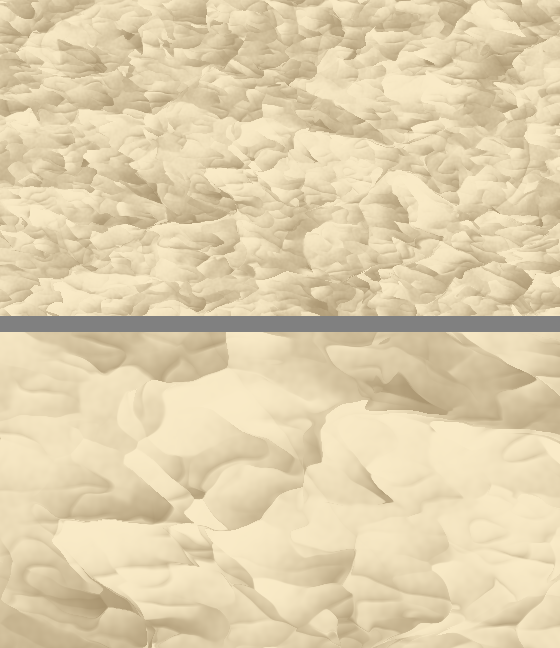
Top: the whole. Bottom: its middle third, enlarged.
Write a Shadertoy shader that draws this texture.

```glsl
// Crumpled cream paper: angular facets and sharp broken creases lit from the upper left.
#define PAPER vec3(0.88, 0.815, 0.675)
#define TONE_STEP vec3(0.07, 0.075, 0.076)
#define LIGHT_DIR vec2(-0.45, 0.89)
#define STRETCH vec2(0.78, 1.12)
#define CONTRAST 1.5
#define FACET_SIZE 0.2
#define CREASE_SIZE 0.4
#define SOFT_EDGE 10.0
#define SHARP_EDGE 60.0
#define LINE_WIDTH 0.004
#define LINE_DEPTH 2.6
#define GRAIN 0.24

vec2 hash2(vec2 cell) {
    vec3 q = fract(cell.xyx * vec3(0.1031, 0.1030, 0.0973));
    q += dot(q, q.yzx + 33.33);
    return fract((q.xx + q.yz) * q.zy);
}

vec2 gradientAt(vec2 cell) {
    float angle = 6.2832 * hash2(cell).x;
    return vec2(cos(angle), sin(angle));
}

// Gradient noise, about -0.7 to 0.7
float noise(vec2 p) {
    vec2 i = floor(p), f = p - i;
    vec2 u = f * f * f * (f * (f * 6.0 - 15.0) + 10.0);
    vec2 e = vec2(1, 0);
    float low = mix(dot(gradientAt(i), f), dot(gradientAt(i + e), f - e), u.x);
    float high = mix(dot(gradientAt(i + e.yx), f - e.yx), dot(gradientAt(i + 1.0), f - 1.0), u.x);
    return mix(low, high, u.y);
}

vec2 noise2(vec2 p) {
    return vec2(noise(p), noise(p + 41.7));
}

vec2 rotate(vec2 p, float angle) {
    float c = cos(angle), s = sin(angle);
    return vec2(c * p.x - s * p.y, s * p.x + c * p.y);
}

// Tilted shards of random direction, blended across edges of varying sharpness
float facets(vec2 p, float sharpness) {
    vec2 base = floor(p);
    float sum = 0.0, total = 0.0;
    for (int y = -1; y <= 1; y++)
    for (int x = -1; x <= 1; x++) {
        vec2 cell = base + vec2(x, y);
        vec2 d = p - cell - hash2(cell);
        vec2 style = hash2(cell + 57.0);
        vec2 shard = rotate(d, 6.2832 * hash2(cell + 91.0).x) * vec2(1.28, 0.8);
        float weight = exp(-sharpness * (dot(shard, shard) - 0.6));
        float bow = dot(d, LIGHT_DIR) * mix(-0.5, 2.3, style.x);
        sum += weight * (bow + 1.4 * (style.y - 0.5));
        total += weight;
    }
    return sum / max(total, 1e-30);
}

float valley(float n) {
    return 1.0 - exp(-6.0 * abs(n));
}

// Slope towards the light beside the zero line of the noise, with a dark pinch on it
float crease(vec2 uv, float scale, float turn, vec2 offset) {
    vec2 stepUv = LIGHT_DIR * 0.0022;
    float a = noise(rotate((uv - stepUv) * STRETCH, turn) * scale + offset);
    float b = noise(rotate((uv + stepUv) * STRETCH, turn) * scale + offset);
    float slope = (valley(a) - valley(b)) / (0.0044 * scale);
    float line = exp(-abs(a + b) * 0.5 / (scale * LINE_WIDTH));
    return slope - LINE_DEPTH * line;
}

float paperShade(vec2 uv) {
    vec2 bent = uv + 0.022 * noise2(uv * 5.3 + 3.1) + 0.01 * noise2(uv * 15.0 + 8.3)
        + 0.0035 * noise2(uv * 43.0 + 1.7);
    float shade = 0.0;

    // Facets from broad folds to small wrinkles; each size breaks at larger folds
    vec2 slip = vec2(0);
    float scale = 1.0 / FACET_SIZE;
    float weight = 0.6;
    for (int i = 0; i < 3; i++) {
        float k = float(i);
        float edge = smoothstep(-0.4, 0.25, noise(uv * scale * 0.6 + 19.0 * k));
        float patchy = mix(1.0, 0.3 + 1.3 * edge, k * 0.5);
        vec2 p = rotate(bent * STRETCH, 0.35 - 0.4 * k) * scale + 13.7 * k + 5.0;
        float tilt = facets(p + slip, mix(SOFT_EDGE, SHARP_EDGE, edge));
        shade += weight * patchy * tilt;
        slip += tilt * vec2(0.7, -0.45);
        scale *= 2.1;
        weight *= mix(1.3, 0.85, k);
    }

    // Creases that fade in and out and jump at the folds
    scale = 1.0 / CREASE_SIZE;
    weight = 0.13;
    for (int i = 0; i < 4; i++) {
        float k = float(i);
        float fade = smoothstep(-0.25, 0.35, noise(uv * scale * 0.6 + 31.0 * k + 7.0));
        vec2 offset = 23.3 * k + 2.4 + 0.25 * slip * min(k, 1.5);
        shade += weight * 1.3 * fade * crease(bent, scale, 0.3 - 0.35 * k, offset);
        scale *= 2.0;
        weight *= 0.95;
    }

    // Fine fibre grain
    return shade + GRAIN * (noise(uv * 105.0) + 0.6 * noise(uv * 48.0 + 11.0));
}

void mainImage(out vec4 fragColor, in vec2 fragCoord) {
    vec2 uv = fragCoord / iResolution.y;
    float shade = CONTRAST * paperShade(uv) + 0.1;

    // Highlights flatten sooner than shadows
    float limit = shade > 0.0 ? 1.4 : 3.6;
    shade = limit * tanh(shade / limit);
    fragColor = vec4(PAPER + TONE_STEP * shade, 1.0);
}
```
